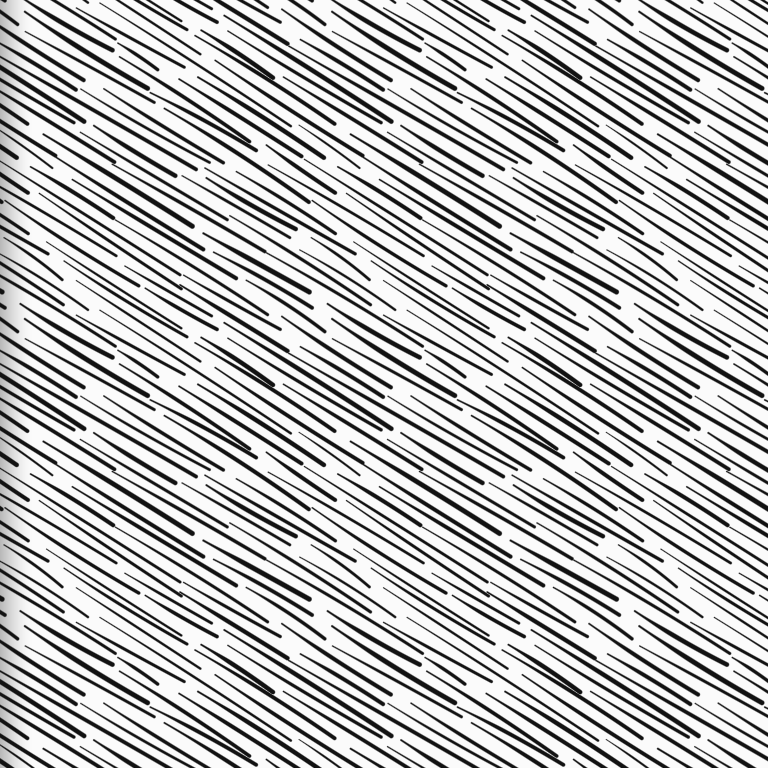
A three.js fragment shader for this pattern:

```glsl
// Hand-drawn slanted ink strokes in a repeating tile, with a soft shadow on the left edge.
varying vec2 vUv;

const vec3 PAPER = vec3(0.985);
const vec3 INK = vec3(0.07);

// Tile lattice: crossing one tile sideways climbs CLIMB rows out of ROWS,
// so all rows together form one closed thread that is cut into strokes.
const float TILE = 0.4;
const float ROWS = 23.0;
const float CLIMB = 14.0;
const float CLIMB_INVERSE = 5.0;    // CLIMB * CLIMB_INVERSE = 1 modulo ROWS
const float STROKES = 54.0;         // strokes on the whole thread

const float LENGTH_JITTER = 0.7;
const float GAP_MIN = -0.004;
const float GAP_MAX = 0.017;
const float WIDTH_MIN = 0.0030;
const float WIDTH_MAX = 0.0066;
const float THIN_START = 0.4;       // share of the width at the tapered start
const float TILT = 0.7;             // end offsets, in rows
const float BOW = 0.35;             // curvature, in rows
const float WAVE = 0.0025;
const float SOFTNESS = 0.0011;
const float SHADOW_WIDTH = 0.045;
const float SHADOW_DEPTH = 0.27;

const float TAU = 6.2831853;
const float SLOPE = CLIMB / ROWS;
const float ROW_HEIGHT = TILE / ROWS;
const float STROKE_CELL = TILE * ROWS / STROKES;

float hash(float n, float salt) {
  vec3 p = fract(vec3(n, salt, n + salt) * vec3(0.1031, 0.1030, 0.0973));
  p += dot(p, p.yzx + 33.33);
  return fract((p.x + p.y) * p.z);
}

float centeredHash(float n, float salt) {
  return hash(n, salt) - 0.5;
}

// Jittered cut between two neighbouring strokes of the thread
float cutPosition(float cell) {
  float id = mod(cell, STROKES);
  return (cell + LENGTH_JITTER * centeredHash(id, 1.7)) * STROKE_CELL;
}

// Signed distance to one tapered, slightly bent stroke
float strokeDistance(float cell, float s, float across, float cosA) {
  float id = mod(cell, STROKES);
  float start = cutPosition(cell) + mix(GAP_MIN, GAP_MAX, hash(id, 11.3));
  float end = cutPosition(cell + 1.0) - mix(GAP_MIN, GAP_MAX, hash(id, 23.9));
  float t = clamp((s - start) / (end - start), 0.0, 1.0);

  float tilt = TILT * mix(centeredHash(id, 37.1), centeredHash(id, 41.6), t);
  float bow = BOW * centeredHash(id, 53.2) * 4.0 * t * (1.0 - t);
  float center = (tilt + bow) * ROW_HEIGHT * cosA;

  float width = mix(WIDTH_MIN, WIDTH_MAX, hash(id, 67.4));
  width *= mix(0.55, 1.0, smoothstep(0.01, 0.12, end - start));
  width *= mix(THIN_START, 1.0, smoothstep(0.0, 0.45, t));

  float beyond = (s - mix(start, end, t)) / cosA;
  return length(vec2(beyond, across - center)) - 0.5 * width;
}

// Distance to the nearest stroke in the surrounding rows
float hatchDistance(vec2 p) {
  float cosA = inversesqrt(1.0 + SLOPE * SLOPE);
  float sinA = SLOPE * cosA;
  p.y += WAVE * sin(TAU * (p.x + p.y) / TILE);

  float height = p.y + SLOPE * p.x;
  float along = p.x * cosA - p.y * sinA;
  float baseRow = floor(height / ROW_HEIGHT);
  float nearest = 1.0;

  for (int j = -1; j <= 1; j++) {
    float row = baseRow + float(j);
    float rowHeight = (row + 0.5) * ROW_HEIGHT;
    float footX = (along + rowHeight * sinA) * cosA;
    float s = footX - mod(CLIMB_INVERSE * row, ROWS) * TILE;
    float across = (height - rowHeight) * cosA;
    float baseCell = floor(s / STROKE_CELL);
    for (int i = -1; i <= 1; i++) {
      float d = strokeDistance(baseCell + float(i), s, across, cosA);
      nearest = min(nearest, d);
    }
  }
  return nearest;
}

void main() {
  // Paper with the shadow along its left edge
  float shade = 1.0 - smoothstep(-SHADOW_WIDTH, SHADOW_WIDTH, vUv.x);
  vec3 paper = PAPER * (1.0 - 2.0 * SHADOW_DEPTH * shade);

  // Ink on top
  float ink = 1.0 - smoothstep(-SOFTNESS, SOFTNESS, hatchDistance(vUv));
  gl_FragColor = vec4(mix(paper, INK, ink), 1.0);
}
```
